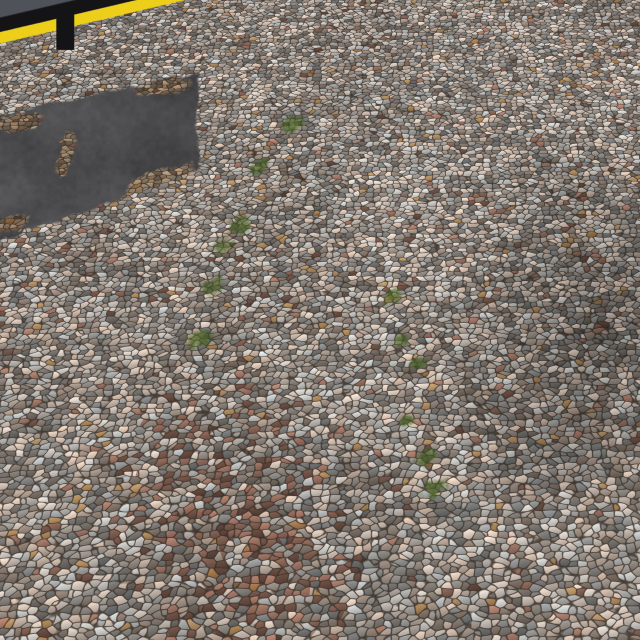
Write a Shadertoy shader that draws this texture.

```glsl
// Pebble ground seen at a slant, with a worn dark slab, moss tufts and a yellow edged rail.
// Pebbles are Voronoi cells on a perspective grid, each with its own tilt, size and tint;
// stains, slab and rail are layered on top using noise and simple distance masks.

const float PEBBLES_ACROSS = 85.0;
const float PEBBLE_FLATNESS = 1.35;
const float NEAR_SCALE = 1.2;
const float SCALE_FALLOFF = 0.45;

const vec3 GAP_BROWN = vec3(0.23, 0.195, 0.165);
const vec3 COOL_TINT = vec3(0.98, 1.0, 1.0);
const vec3 WARM_TINT = vec3(1.10, 0.98, 0.89);
const vec3 RUST = vec3(0.50, 0.33, 0.27);
const vec3 OCHRE = vec3(0.68, 0.50, 0.28);
const vec3 MOSS = vec3(0.27, 0.37, 0.12);
const vec3 SLAB_GRAY = vec3(0.29, 0.29, 0.30);
const vec3 RAIL_YELLOW = vec3(0.93, 0.81, 0.10);
const vec3 RAIL_BLACK = vec3(0.08, 0.08, 0.09);
const vec3 ROAD_GRAY = vec3(0.31, 0.32, 0.35);

vec3 hash3(vec2 p) {
    vec3 q = fract(vec3(p.xyx) * vec3(0.1031, 0.1030, 0.0973));
    q += dot(q, q.yxz + 33.33);
    return fract((q.xxy + q.yzz) * q.zyx);
}

float valueNoise(vec2 p) {
    vec2 i = floor(p), f = fract(p);
    f = f * f * (3.0 - 2.0 * f);
    float low = mix(hash3(i).x, hash3(i + vec2(1, 0)).x, f.x);
    float high = mix(hash3(i + vec2(0, 1)).x, hash3(i + vec2(1, 1)).x, f.x);
    return mix(low, high, f.y);
}

float fbm(vec2 p) {
    float sum = 0.0, weight = 0.53;
    for (int i = 0; i < 4; i++) {
        sum += weight * valueNoise(p);
        p = p * 2.03 + 17.1;
        weight *= 0.5;
    }
    return sum;
}

vec2 rotate(vec2 p, float angle) {
    float c = cos(angle), s = sin(angle);
    return vec2(c * p.x + s * p.y, c * p.y - s * p.x);
}

// Soft tilted ellipse: 1 at the centre, 0 on the rim
float blob(vec2 p, vec2 centre, vec2 radius, float angle) {
    return max(0.0, 1.0 - length(rotate(p - centre, angle) / radius));
}

float band(float value, float low, float high, float soft) {
    return smoothstep(low - soft, low + soft, value) * (1.0 - smoothstep(high - soft, high + soft, value));
}

vec2 groundPlane(vec2 uv) {
    float scale = NEAR_SCALE - SCALE_FALLOFF * uv.y;
    return PEBBLES_ACROSS * vec2((uv.x - 0.5) / scale + 2.0, PEBBLE_FLATNESS / (SCALE_FALLOFF * scale));
}

vec3 pebbleColor(vec2 id, float redness) {
    vec3 h = hash3(id + 71.0), k = hash3(id + 213.0);
    vec3 color = mix(0.39, 0.82, h.x) * mix(COOL_TINT, WARM_TINT, h.y);
    float rusty = step(0.965 - 0.5 * redness, h.z);
    color = mix(color, RUST * (0.7 + 0.6 * h.x), rusty * 0.8);
    return mix(color, OCHRE, step(0.985, k.x) * 0.75);
}

vec3 pebbles(vec2 p, float redness) {
    vec2 cell = floor(p), nearestId = cell, nearestOffset = vec2(0);
    float first = 9.0, second = 9.0;
    for (int y = -1; y <= 1; y++)
    for (int x = -1; x <= 1; x++) {
        vec2 id = cell + vec2(x, y);
        vec3 h = hash3(id);
        vec2 offset = p - id - 0.1 - 0.8 * h.xy;
        vec2 local = rotate(offset, 0.3 + 1.6 * (h.z - 0.5)) * vec2(0.82, 1.25);
        float d = length(local) - 0.25 * hash3(id + 5.0).y;
        if (d < first) {
            second = first;
            first = d;
            nearestId = id;
            nearestOffset = offset;
        } else second = min(second, d);
    }
    float body = smoothstep(0.0, 0.24, second - first) * (1.0 - smoothstep(0.5, 0.85, first));
    float light = 1.0 + 0.22 * clamp(nearestOffset.y - 0.3 * nearestOffset.x, -0.6, 0.6);
    return mix(GAP_BROWN, pebbleColor(nearestId, redness) * light, 0.15 + 0.85 * body);
}

// A row of jittered tufts, broken up by fine noise
float mossRow(vec2 uv, vec2 start, vec2 stride, float seed) {
    float cover = 0.0;
    for (int i = 0; i < 6; i++) {
        vec3 h = hash3(vec2(float(i), seed));
        vec2 centre = start + stride * float(i) + 0.035 * (h.xy - 0.5);
        cover = max(cover, blob(uv, centre, vec2(0.034, 0.024) * (0.6 + 0.6 * h.z), 0.5));
    }
    return smoothstep(0.35, 0.75, cover + 0.7 * (fbm(uv * 90.0) - 0.5));
}

vec3 gravelBed(vec2 uv) {
    float stain = fbm(uv * 7.0 + 3.0);
    float redness = blob(uv, vec2(0.38, 0.17), vec2(0.20, 0.28), 0.2) * (0.5 + stain);
    vec3 color = pebbles(groundPlane(uv), redness);
    float shade = blob(uv, vec2(0.93, 0.48), vec2(0.24, 0.32), -0.4);
    color *= 0.90 + 0.22 * stain - 0.32 * shade - 0.10 * redness;
    float moss = max(mossRow(uv, vec2(0.67, 0.24), vec2(-0.008, 0.06), 4.0),
                     mossRow(uv, vec2(0.30, 0.47), vec2(0.03, 0.065), 9.0));
    return mix(color, MOSS * (0.55 + 0.9 * fbm(uv * 160.0)), moss * 0.65);
}

vec3 addSlab(vec3 ground, vec2 uv) {
    vec2 q = uv + 0.016 * (vec2(fbm(uv * 45.0), fbm(uv * 45.0 + 9.0)) - 0.5);
    float mask = band(q.y, 0.622 + 0.36 * q.x, 0.82 + 0.21 * q.x, 0.003) * (1.0 - smoothstep(0.306, 0.311, q.x));
    float litter = max(blob(q, vec2(0.105, 0.76), vec2(0.055, 0.019), 1.3), blob(q, vec2(0.255, 0.863), vec2(0.055, 0.020), 0.15));
    litter = max(litter, blob(q, vec2(0.245, 0.715), vec2(0.075, 0.024), 0.4));
    litter = max(litter, blob(q, vec2(0.015, 0.65), vec2(0.04, 0.02), 0.3));
    litter = max(litter, blob(q, vec2(0.03, 0.81), vec2(0.045, 0.018), 0.2));
    litter = smoothstep(0.15, 0.4, litter + 0.5 * (fbm(uv * 60.0) - 0.5));
    vec3 slab = SLAB_GRAY * (0.62 + 0.6 * fbm(uv * vec2(11.0, 16.0)) + 0.2 * fbm(uv * 130.0));
    slab = mix(slab, ground * vec3(0.88, 0.78, 0.65), litter * 0.85);
    return mix(ground, slab, mask);
}

vec3 addRail(vec3 color, vec2 uv) {
    float height = uv.y - 0.932 - 0.235 * uv.x;
    float post = band(uv.x, 0.088, 0.116, 0.001) * band(uv.y, 0.922, 0.985, 0.001);
    color = mix(color, RAIL_YELLOW, band(height, 0.0, 0.018, 0.001));
    color = mix(color, RAIL_BLACK, max(post, smoothstep(0.017, 0.019, height)));
    return mix(color, ROAD_GRAY, smoothstep(0.039, 0.042, height));
}

void mainImage(out vec4 fragColor, in vec2 fragCoord) {
    vec3 sum = vec3(0);
    for (int i = 0; i < 4; i++) {
        vec2 jitter = (vec2(i & 1, i >> 1) - 0.5) * 0.5;
        vec2 uv = (fragCoord + jitter) / iResolution.xy;
        sum += addRail(addSlab(gravelBed(uv), uv), uv);
    }
    fragColor = vec4(sum / 4.0, 1.0);
}
```
